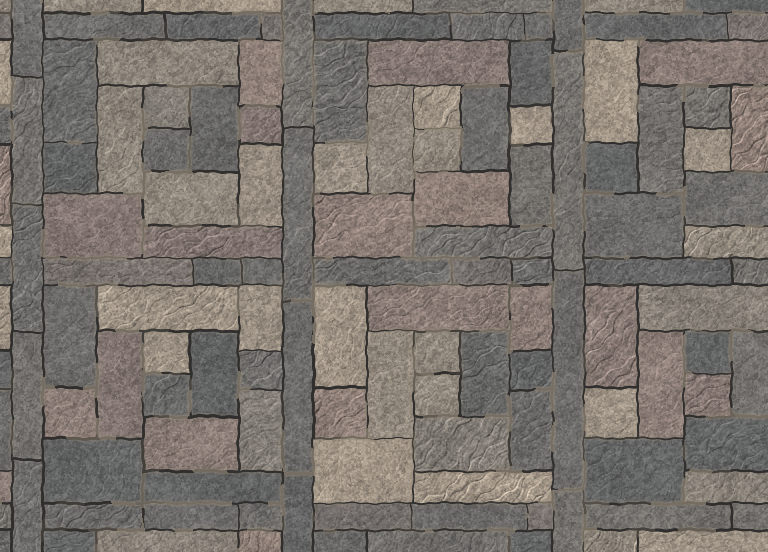
Give the GLSL for this texture, as a Shadertoy shader.

```glsl
// Slate paving: spiral blocks of cut stones framed by narrow strips.
#define VIEW vec2(768.0, 554.0)    // layout units across and down
#define ORIGIN vec2(12.0, 13.0)    // corner of the first block
#define PITCH vec2(270.5, 246.0)   // size of one repeat
#define STRIP 31.0                 // upright strip width
#define COURSE 27.0                // level strip height
#define JOINT 1.1                  // half width of the gaps
#define WOBBLE 0.7                 // unevenness of the stone edges
#define GRAIN 0.20                 // speckle contrast
#define RELIEF 0.25                // strength of the cleft shading

const vec3 SLATE = vec3(0.375, 0.377, 0.378);
const vec3 SAND = vec3(0.600, 0.555, 0.500);
const vec3 ROSE = vec3(0.520, 0.455, 0.435);
const vec3 GAP = vec3(0.190, 0.185, 0.180);
const vec3 MORTAR = vec3(0.580, 0.535, 0.470);

// Stones of one block: left, top, right, bottom
const vec4 BLOCK[9] = vec4[9](
    vec4(31, 27, 85, 181), vec4(85, 27, 227, 73), vec4(227, 27, 270.5, 214),
    vec4(85, 73, 131, 181), vec4(131, 73, 178, 159), vec4(178, 73, 227, 159),
    vec4(131, 159, 227, 214), vec4(31, 181, 131, 246), vec4(131, 214, 270.5, 246));

float hash(vec2 p) {
    vec3 q = fract(p.xyx * 0.1031);
    q += dot(q, q.yzx + 33.33);
    return fract((q.x + q.y) * q.z);
}

// Cellular noise: x = distance to the cell border, y = value of the cell
vec2 cellular(vec2 p) {
    vec2 base = floor(p);
    float near = 9.0, next = 9.0, value = 0.0;
    for (int y = -1; y <= 1; y++)
    for (int x = -1; x <= 1; x++) {
        vec2 c = base + vec2(x, y);
        float d = length(c + vec2(hash(c), hash(c + 57.3)) - p);
        if (d < near) { next = near; near = d; value = hash(c + 19.7); }
        else next = min(next, d);
    }
    return vec2(next - near, value);
}

// Keep the part of the box on the same side of a cut as the point
void cutX(inout vec4 box, float x, float at) {
    if (x < at) box.z = min(box.z, at); else box.x = max(box.x, at);
}
void cutY(inout vec4 box, float y, float at) {
    if (y < at) box.w = min(box.w, at); else box.y = max(box.y, at);
}

// Box of the stone under a point; strip is 1 on the framing strips
vec4 stoneAt(vec2 p, out float strip) {
    vec2 cell = floor((p - ORIGIN) / PITCH);
    vec2 corner = ORIGIN + cell * PITCH, q = p - corner;
    strip = 1.0;
    if (q.x < STRIP) {
        float len = 128.0 + 46.0 * cell.x, top = 205.0 - 77.0 * cell.x;
        top += floor((p.y - top) / len) * len;
        return vec4(corner.x, top, corner.x + STRIP, top + len);
    }
    vec4 box = vec4(STRIP, 0.0, PITCH.x, COURSE);
    if (q.y < COURSE) {
        cutX(box, q.x, 128.0 + 60.0 * hash(cell + 3.0));
        cutX(box, q.x, 225.0 + 25.0 * hash(cell + 8.0));
        return box + corner.xyxy;
    }
    strip = 0.0;
    int index = 0;
    for (int i = 0; i < 9; i++) {
        vec4 b = BLOCK[i];
        if (all(greaterThanEqual(q, b.xy)) && all(lessThan(q, b.zw))) { box = b; index = i; }
    }
    if (index == 0) cutY(box, q.y, 130.0);
    if (index == 2) { cutY(box, q.y, 93.0); cutY(box, q.y, 132.0); }
    if (index == 4) cutY(box, q.y, 116.0);
    return box + corner.xyxy;
}

// Height of the split face: flakes and fine ridges along one direction
float cleft(vec2 p, float angle, float seed) {
    float c = cos(angle), s = sin(angle);
    vec2 q = mat2(c, -s, s, c) * p + seed * 91.0;
    q += 2.5 * sin(q.yx * 0.11 + seed * 6.0) + 1.2 * sin(q.yx * 0.31);
    vec2 flake = cellular(q * vec2(0.022, 0.085));
    float ridges = sin(q.y * 0.75 + 2.0 * sin(q.x * 0.06)) + 0.6 * sin(q.y * 1.6 + q.x * 0.12);
    return flake.y * smoothstep(0.0, 0.16, flake.x) + 0.13 * ridges;
}

void mainImage(out vec4 fragColor, in vec2 fragCoord) {
    vec2 uv = fragCoord / iResolution.xy;
    vec2 p = vec2(uv.x, 1.0 - uv.y) * VIEW;
    float pixel = VIEW.x / iResolution.x;

    // Stone layout and distance to its edge
    vec2 bent = p + WOBBLE * (sin(p.yx * 0.13) + 0.6 * sin(p.yx * 0.41 + 1.7));
    float strip;
    vec4 box = stoneAt(bent, strip);
    vec2 inset = min(bent - box.xy, box.zw - bent);
    float edge = min(inset.x, inset.y);
    vec2 id = floor(box.xy + 0.25);
    float seed = hash(id), tone = hash(id + 11.0), rough = hash(id + 23.0);

    // Stone colour
    vec3 color = mix(SLATE, SAND, mix(smoothstep(0.1, 1.0, tone), 0.3 * tone, strip));
    color = mix(color, ROSE, 0.75 * step(0.8, seed) * (1.0 - 0.6 * strip));

    // Split face, stains and speckle
    float angle = -0.3 - 0.8 * hash(id + 37.0);
    float slope = cleft(p + 1.1, angle, seed) - cleft(p, angle, seed);
    float stain = sin(p.x * 0.043 + 2.0 * sin(p.y * 0.031)) * sin(p.y * 0.057 + seed * 6.0);
    float speckle = 0.6 * cellular(p * 0.5).y + 0.4 * cellular(p * 0.21 + 7.0).y - 0.5;
    color *= 1.04 + RELIEF * (0.4 + 1.3 * rough * rough) * slope + 0.05 * stain + 2.0 * GRAIN * speckle;

    // Sandy rim and dark gap
    float wear = cellular(p * 0.035).y;
    float rim = 1.0 - smoothstep(JOINT, JOINT + 1.8 + pixel, edge);
    color = mix(color, MORTAR, 0.55 * rim * wear);
    float gap = JOINT * (0.45 + 1.1 * hash(id + 51.0));
    float dark = 1.0 - smoothstep(gap - 0.5 * pixel, gap + 0.5 * pixel, edge);
    color = mix(color, mix(GAP, MORTAR, 0.7 * smoothstep(0.55, 0.9, wear)), dark);
    fragColor = vec4(color, 1.0);
}
```
